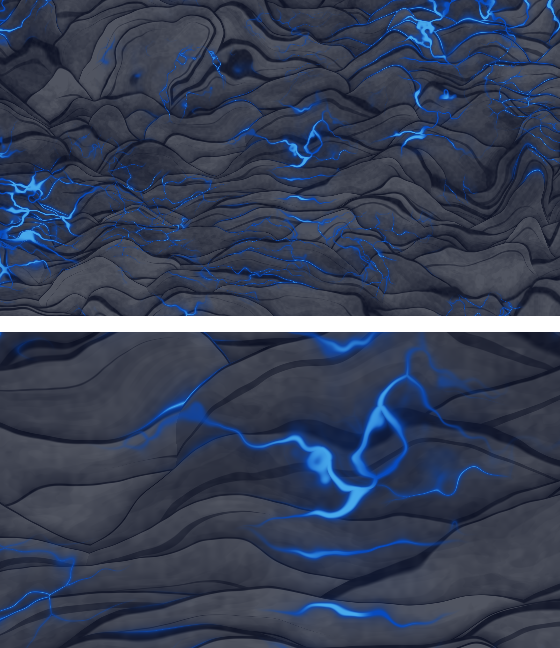
Top, the full canvas; bottom, a detail of the centre.
A WebGL 1 fragment shader for this texture:

```glsl
precision highp float;
// Overlapping dark slate ledges, cracked by glowing blue veins.
uniform vec2 u_resolution;

#define LEDGE_STEP 0.042
#define MOUND_COUNT 2.5
#define MOUND_HEIGHT 0.135
#define FOLD 0.45
#define VEIN_SCALE vec2(4.6, 7.8)
#define VEIN_WIDTH 0.0031
#define HALO_WIDTH 0.009
#define SHADOW_COLOR vec3(0.052, 0.07, 0.14)
#define STONE_COLOR vec3(0.315, 0.33, 0.375)
#define HALO_COLOR vec3(0.05, 0.18, 0.46)
#define VEIN_COLOR vec3(0.03, 0.29, 0.74)
#define HOT_COLOR vec3(0.36, 0.78, 0.98)

float hash(vec2 p) {
  vec3 q = fract(p.xyx * 0.1031);
  q += dot(q, q.yzx + 33.33);
  return fract((q.x + q.y) * q.z);
}

float noise(vec2 p) {
  vec2 i = floor(p), f = fract(p);
  f = f * f * (3.0 - 2.0 * f);
  return mix(mix(hash(i), hash(i + vec2(1, 0)), f.x),
             mix(hash(i + vec2(0, 1)), hash(i + vec2(1, 1)), f.x), f.y);
}

float fbm(vec2 p) {
  float sum = 0.0, gain = 0.53;
  for (int i = 0; i < 4; i++) {
    sum += gain * noise(p);
    p = mat2(1.6, 1.2, -1.2, 1.6) * p + 11.7;
    gain *= 0.5;
  }
  return sum;
}

vec2 warp(vec2 p) {
  return vec2(fbm(p), fbm(p + 37.0)) - 0.5;
}

// Steps with one crisp side, like the edge of a brush mark
float terrace(float v, float steps) {
  float s = v * steps;
  return (floor(s) + smoothstep(0.0, 0.22, fract(s))) / steps;
}

// Approximate distance to the nearest cell border, in cell units
float cellBorder(vec2 p) {
  vec2 cell = floor(p);
  float near = 9.0, second = 9.0;
  for (int y = -1; y <= 1; y++) {
    for (int x = -1; x <= 1; x++) {
      vec2 c = cell + vec2(x, y);
      float d = length(c + vec2(hash(c), hash(c + 71.0)) - p);
      second = min(second, max(near, d));
      near = min(near, d);
    }
  }
  return 0.5 * (second - near);
}

// Rows of mounds stacked from back to front; returns (tone, distance to a lip)
vec2 ledges(vec2 p, float light, float pixel) {
  float tone = light, lip = 1.0;
  for (int i = 0; i < 36; i++) {
    float k = float(i), row = k * 7.0;
    float x = p.x + 9.0 * hash(vec2(k, 5.0));
    float along = x * MOUND_COUNT + 0.9 * noise(vec2(x * 2.0, row + 1.0));
    float id = floor(along), u = 2.0 * fract(along) - 1.0;
    float top = 1.27 - k * LEDGE_STEP
      + MOUND_HEIGHT * (1.0 - u * u) * (0.15 + 0.85 * hash(vec2(id, row)))
      + 0.07 * (noise(vec2(x * 4.3, row + 2.0)) - 0.5)
      + 0.024 * (noise(vec2(x * 13.0, row + 3.0)) - 0.5);
    float d = top - p.y;
    float stroke = noise(vec2(x * 7.5, row + 5.0));
    float width = 0.001 + 0.018 * stroke * stroke;
    float face = light + 0.3 * (hash(vec2(id, row + 4.0)) - 0.5);
    face += 0.16 * exp(-max(d, 0.0) / 0.02);
    // Dark lip, then a broken second stroke that echoes it
    face *= mix(0.12, 1.0, smoothstep(width * 0.7, width * 1.1 + pixel, d));
    float echo = abs(d - 0.02 - 0.04 * noise(vec2(x * 3.0, row + 6.0)));
    float echoWidth = 0.011 * (noise(vec2(x * 7.0, row + 8.0)) - 0.4);
    face *= 1.0 - 0.55 * smoothstep(pixel, -pixel, echo - echoWidth);
    tone *= 1.0 - 0.4 * exp(min(d, 0.0) / 0.011);
    tone = mix(tone, face, smoothstep(-pixel, pixel, d));
    lip = d > 0.0 ? d : min(lip, -d);
  }
  return vec2(tone, lip);
}

void main() {
  vec2 p = gl_FragCoord.xy / u_resolution.y;
  float pixel = 0.7 / u_resolution.y;
  vec2 folded = p + FOLD * warp(p * 1.9 + 4.0);
  vec2 rough = warp(p * 8.0);

  // Stone faces with broad light, brush marks and grain
  float light = 0.59 + 0.4 * (noise(p * 2.4 + 8.0) - 0.5);
  light += 0.65 * (terrace(fbm(folded * vec2(8.0, 17.0)), 7.0) - 0.44);
  vec2 rock = ledges(folded + 0.024 * rough, light, pixel);
  float tone = rock.x;
  tone += 0.26 * (terrace(fbm(folded * vec2(24.0, 42.0)), 6.0) - 0.42);
  tone += 0.12 * (noise(p * 130.0) - 0.5);
  vec3 color = mix(SHADOW_COLOR, STONE_COLOR, clamp(tone, 0.0, 1.0));

  // Main cracks, fine branches and glowing lips, each in small patches
  vec2 web = folded * VEIN_SCALE + 1.3 * rough;
  float crack = cellBorder(web) / VEIN_SCALE.y;
  float branch = cellBorder(web * 2.1 + 9.0) / (VEIN_SCALE.y * 2.1);
  float crackMask = smoothstep(0.52, 0.8, noise(p * 5.2 + 50.0));
  float branchMask = smoothstep(0.55, 0.8, noise(p * 7.5 + 13.0));
  float lipMask = smoothstep(0.62, 0.86, noise(p * 6.5 + 90.0));
  float flicker = 0.25 + 1.15 * noise(p * 19.0 + 31.0);

  float width = VEIN_WIDTH * flicker * (0.7 + 0.7 * crackMask);
  float core = crackMask * exp(-crack * crack / (width * width));
  core = max(core, 0.85 * branchMask * exp(-branch / (width * 0.6)));
  core = max(core, 0.9 * lipMask * exp(-rock.y / width));
  float halo = crackMask * exp(-crack / HALO_WIDTH);
  halo = max(halo, 0.5 * branchMask * exp(-branch / (HALO_WIDTH * 0.6)));
  halo = max(halo, 0.7 * lipMask * exp(-rock.y / HALO_WIDTH));

  // Glow over the stone, hottest inside the widest cracks
  color = mix(color, HALO_COLOR, 0.6 * halo);
  color = mix(color, VEIN_COLOR, clamp(core * 1.25, 0.0, 1.0));
  float hot = smoothstep(0.5, 0.95, core) * smoothstep(0.6, 1.05, flicker);
  color = mix(color, HOT_COLOR, 0.75 * hot);
  gl_FragColor = vec4(color, 1.0);
}
```
